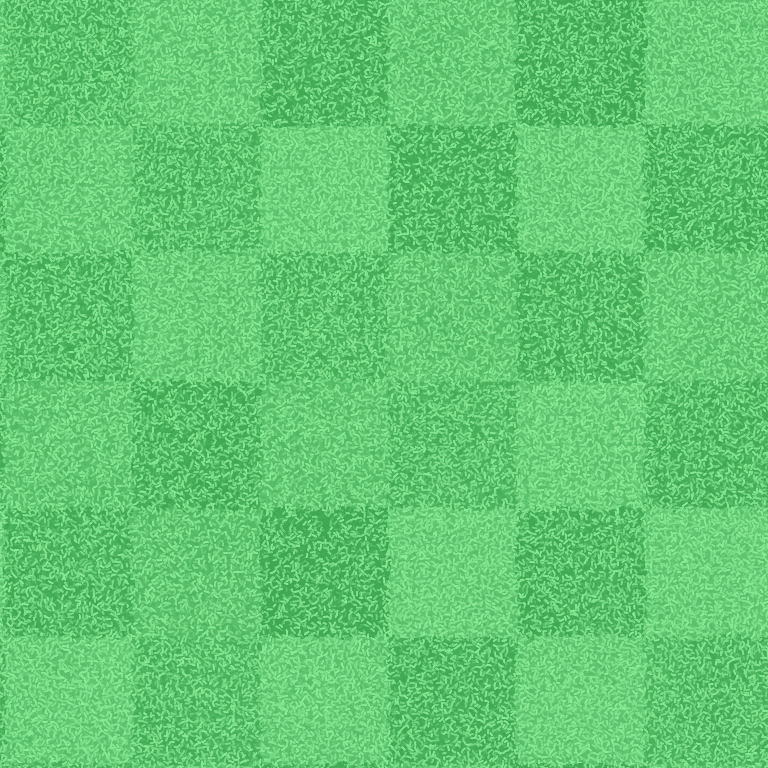
Write a WebGL 2 fragment shader that draws this texture.

```glsl
#version 300 es
precision highp float;
// Mown lawn: a 6 by 6 checker of dark and light green turf with ragged edges.
// Short random blades, scattered one per grid cell in layers, give the speckle;
// a sparse layer of longer curved fibres lies on top.
uniform vec2 u_resolution;
out vec4 fragColor;

const float REPEATS = 6.0;
const vec2 CHECKER_SHIFT = vec2(0.006, 0.004);
const vec3 SHADE_GREEN = vec3(0.25, 0.66, 0.325);
const vec3 TIP_GREEN = vec3(0.56, 0.935, 0.605);

float hash(vec2 p) {
    return fract(sin(dot(p, vec2(127.1, 311.7))) * 43758.545);
}

vec2 hash2(vec2 p) {
    return vec2(hash(p), hash(p + 57.3));
}

float valueNoise(vec2 p) {
    vec2 cell = floor(p);
    vec2 f = fract(p);
    f = f * f * (3.0 - 2.0 * f);
    float low = mix(hash(cell), hash(cell + vec2(1, 0)), f.x);
    float high = mix(hash(cell + vec2(0, 1)), hash(cell + vec2(1, 1)), f.x);
    return mix(low, high, f.y);
}

// Distance to a bent stroke centred on the origin
float strokeDistance(vec2 p, float angle, float halfLength, float bend) {
    float c = cos(angle);
    float s = sin(angle);
    p = mat2(c, -s, s, c) * p;
    p.y += bend * (p.x * p.x - 0.3 * halfLength * halfLength);
    p.x -= clamp(p.x, -halfLength, halfLength);
    return length(p);
}

// Brightest randomly turned stroke over a point; one candidate per grid cell
float bladeLayer(vec2 uv, float grid, float halfLength, float halfWidth,
                 float bend, float density, float seed, float pixel) {
    vec2 p = uv * grid;
    vec2 home = floor(p);
    float soft = 0.5 * pixel * grid;
    float brightest = 0.0;
    for (int y = -1; y <= 1; y++) {
        for (int x = -1; x <= 1; x++) {
            vec2 cell = home + vec2(x, y);
            vec2 key = cell + seed;
            vec2 centre = cell + hash2(key);
            vec2 trait = hash2(key + 19.7);
            float reach = halfLength * mix(0.4, 1.0, trait.y);
            float curve = bend * (hash(key + 83.1) * 2.0 - 1.0);
            float d = strokeDistance(p - centre, trait.x * 6.2832, reach, curve);
            float cover = 1.0 - smoothstep(halfWidth - soft, halfWidth + soft, d);
            float present = step(hash(key + 31.9), density);
            float strength = mix(0.55, 1.0, hash(key + 67.4));
            brightest = max(brightest, cover * present * strength);
        }
    }
    return brightest;
}

void main() {
    float side = min(u_resolution.x, u_resolution.y);
    vec2 uv = gl_FragCoord.xy / side;
    float pixel = 1.0 / side;

    // Checker with grassy, slightly displaced borders
    vec2 ragged = vec2(valueNoise(uv * 150.0), valueNoise(uv * 150.0 + 41.0)) - 0.5;
    vec2 checker = (uv - CHECKER_SHIFT + ragged * 0.010) * REPEATS;
    vec2 patchId = floor(checker);
    float isLight = 1.0 - mod(patchId.x + patchId.y, 2.0);
    float patchTone = hash(mod(patchId, REPEATS) + 7.0) - 0.5;

    // Ground tone, varied per patch and gently across the lawn
    float tone = mix(0.06, 0.33, isLight) + 0.12 * patchTone;
    tone += 0.08 * (valueNoise(uv * 14.0) - 0.5);
    tone += 0.20 * (valueNoise(uv * 230.0) - 0.5);

    // Short blades: a strong layer and a fainter, finer one
    float density = mix(0.80, 0.92, isLight) + 0.2 * patchTone;
    float blades = bladeLayer(uv, 178.0, 0.58, 0.23, 0.4, density, 3.0, pixel);
    float fine = bladeLayer(uv, 215.0, 0.5, 0.22, 0.3, 0.4, 211.0, pixel);
    tone = mix(tone, 1.0, max(0.92 * blades, 0.4 * fine));

    // Sparse long fibres
    float fibres = bladeLayer(uv, 26.0, 0.40, 0.022, 1.6, 0.14, 97.0, pixel);
    tone = mix(tone, 1.0, 0.45 * fibres);

    fragColor = vec4(mix(SHADE_GREEN, TIP_GREEN, clamp(tone, 0.0, 1.0)), 1.0);
}
```
